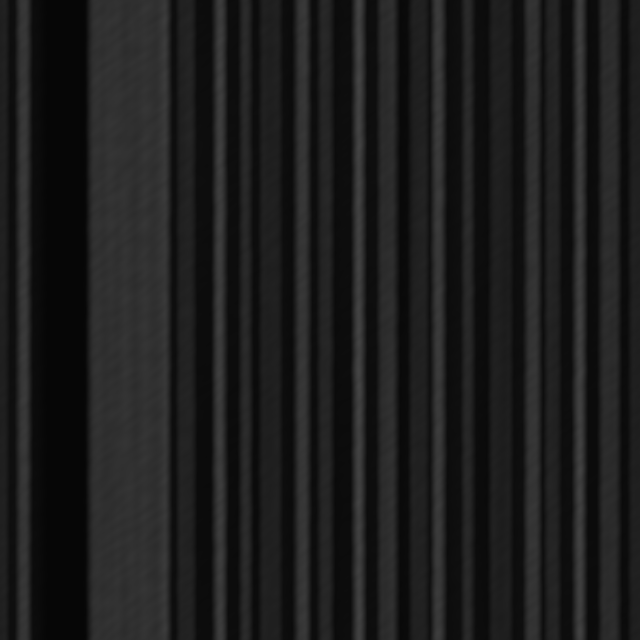
Reproduce this texture procedurally as a Shadertoy shader.

```glsl
// Dark vertical ridges of uneven width with one broad panel, softly lit and faintly grained; tiles.
#define RIDGES 18
#define RIDGE_START 0.272
#define RIDGE_SPAN 0.795
#define RIDGE_LEVELS vec2(0.115, 0.26)
#define RIDGE_HALF_WIDTHS vec2(0.009, 0.021)
#define EDGE_SOFTNESS 0.0095
#define PANEL_CENTER 0.2025
#define PANEL_HALF_WIDTH 0.0645
#define PANEL_LEVEL 0.19
#define GAP_LEVEL 0.048
#define GRAIN 0.10
#define STREAKS 0.022

float hash(vec2 p) {
    vec3 q = fract(p.xyx * vec3(0.1031, 0.1030, 0.0973));
    q += dot(q, q.yzx + 33.33);
    return fract((q.x + q.y) * q.z);
}

// Dot product of a lattice gradient with the offset; the lattice wraps.
float corner(vec2 cell, vec2 offset, vec2 period) {
    float angle = 6.2831853 * hash(mod(cell, period) + 7.0);
    return dot(vec2(cos(angle), sin(angle)), offset);
}

float gradientNoise(vec2 p, vec2 period) {
    vec2 cell = floor(p), f = p - cell;
    vec2 u = f * f * f * (f * (f * 6.0 - 15.0) + 10.0);
    vec2 e = vec2(1.0, 0.0);
    float low = mix(corner(cell, f, period), corner(cell + e, f - e, period), u.x);
    float high = mix(corner(cell + e.yx, f - e.yx, period),
                     corner(cell + 1.0, f - 1.0, period), u.x);
    return mix(low, high, u.y);
}

// Signed shortest offset on the repeating unit interval.
float wrapOffset(float x) {
    return fract(x + 0.5) - 0.5;
}

// Soft-edged bar: 1 inside, 0 outside.
float bar(float x, float center, float halfWidth) {
    float d = abs(wrapOffset(x - center)) - halfWidth;
    return 1.0 - smoothstep(-EDGE_SOFTNESS, EDGE_SOFTNESS, d);
}

// Brighter ridges are narrower.
float ridges(float x) {
    float tone = 0.0;
    float pitch = RIDGE_SPAN / float(RIDGES);
    for (int i = 0; i < RIDGES; i++) {
        float n = float(i);
        float glow = fract(n * 0.618 + 0.27);
        float breadth = fract(n * 0.755 + 0.6);
        float jitter = 0.4 * (hash(vec2(n, 3.0)) - 0.5);
        float center = RIDGE_START + (n + 0.5 + jitter) * pitch;
        float halfWidth = mix(RIDGE_HALF_WIDTHS.x, RIDGE_HALF_WIDTHS.y, breadth);
        halfWidth = mix(halfWidth, RIDGE_HALF_WIDTHS.x, glow * glow);
        float level = mix(RIDGE_LEVELS.x, RIDGE_LEVELS.y, pow(glow, 1.6));
        tone = max(tone, level * bar(x, center, halfWidth));
    }
    return tone;
}

void mainImage(out vec4 fragColor, in vec2 fragCoord) {
    vec2 uv = fragCoord / iResolution.xy;

    // Slight waver of the edges
    float x = uv.x + 0.001 * gradientNoise(uv * vec2(24.0, 32.0), vec2(24.0, 32.0));

    // Gaps, with a deeper void left of the panel
    float voidCenter = PANEL_CENTER - PANEL_HALF_WIDTH - 0.036;
    float tone = GAP_LEVEL + 0.03 * gradientNoise(uv * vec2(20.0, 1.0), vec2(20.0, 1.0));
    tone = mix(tone, 0.024, bar(x, voidCenter, 0.036));

    // Ridges and panel with its lighter right rim
    tone = max(tone, ridges(x));
    tone = max(tone, PANEL_LEVEL * bar(x, PANEL_CENTER, PANEL_HALF_WIDTH));
    tone += 0.03 * bar(x, PANEL_CENTER + PANEL_HALF_WIDTH - 0.01, 0.004);

    // Fine lengthwise streaks and slanted grain
    float lit = smoothstep(0.04, 0.14, tone);
    tone += STREAKS * lit * gradientNoise(uv * vec2(64.0, 2.0), vec2(64.0, 2.0));
    vec2 slanted = vec2(uv.x - uv.y, uv.y) * vec2(60.0, 44.0);
    tone *= 1.0 + GRAIN * gradientNoise(slanted, vec2(60.0, 44.0));

    fragColor = vec4(vec3(clamp(tone, 0.0, 1.0)), 1.0);
}
```
